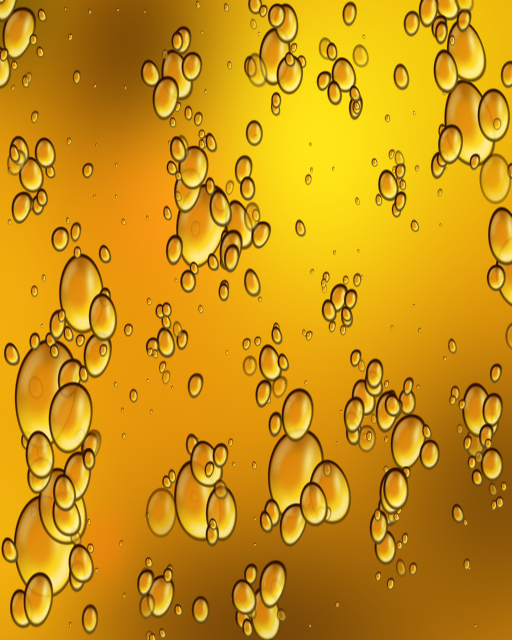
Write a Shadertoy shader that draws this background.

```glsl
// Amber liquid with clusters of rising glossy oval bubbles.

const vec3 AMBER  = vec3(0.64, 0.34, 0.02);
const vec3 ORANGE = vec3(0.89, 0.53, 0.05);
const vec3 YELLOW = vec3(1.00, 0.86, 0.13);
const vec3 PALE   = vec3(1.00, 0.96, 0.66);
const vec3 RIM    = vec3(0.17, 0.06, 0.00);

const ivec2 CLUSTER_GRID = ivec2(5, 6);
const float CLUSTER_CELL = 0.17;
const float CLUSTER_CHANCE = 0.86;
const int COMPANIONS = 10;
const vec2 LEAD_RADIUS = vec2(0.017, 0.055);
const vec2 CALM_CENTER = vec2(0.38, 0.55);   // smaller bubbles around here
const float SINGLE_CELL = 0.085;
const float SPARK_CELL = 0.042;
const float RIM_WIDTH = 0.0023;
const vec2 LIGHT_DIR = vec2(0.50, -0.866);
const float TAU = 6.28319;

// Integer hash: three random values in 0..1 for a cell and an index.
vec3 hash3(ivec2 cell, int index) {
    uvec3 v = uvec3(ivec3(cell, index) + 64);
    v = v * 1664525u + 1013904223u;
    v.x += v.y * v.z; v.y += v.z * v.x; v.z += v.x * v.y;
    v ^= v >> 16u;
    v.x += v.y * v.z; v.y += v.z * v.x; v.z += v.x * v.y;
    return vec3(v) / float(0xffffffffu);
}

float glow(vec2 p, vec2 center, vec2 size) {
    vec2 d = (p - center) / size;
    return exp(-dot(d, d));
}

// Soft pools of light and shade in the liquid.
vec3 liquid(vec2 p) {
    vec3 col = vec3(0.91, 0.59, 0.04);
    col = mix(col, vec3(0.94, 0.75, 0.04), glow(p, vec2(0.68, 0.92), vec2(0.26, 0.30)));
    col = mix(col, vec3(0.95, 0.68, 0.05), glow(p, vec2(0.00, 0.50), vec2(0.12, 0.30)));
    col = mix(col, vec3(0.47, 0.28, 0.03), glow(p, vec2(0.42, 0.00), vec2(0.30, 0.20)));
    col = mix(col, vec3(0.52, 0.32, 0.03), glow(p, vec2(0.78, 0.22), vec2(0.19, 0.22)));
    col = mix(col, vec3(0.95, 0.70, 0.05), glow(p, vec2(0.00, 0.17), vec2(0.13, 0.20)));
    col = mix(col, vec3(0.48, 0.28, 0.02), glow(p, vec2(0.21, 0.93), vec2(0.15, 0.19)));
    col = mix(col, vec3(0.50, 0.37, 0.02), glow(p, vec2(0.00, 1.00), vec2(0.10, 0.13)));
    col = mix(col, vec3(0.98, 0.56, 0.07), glow(p, vec2(0.28, 0.67), vec2(0.12, 0.12)));
    col = mix(col, vec3(1.00, 0.90, 0.09), glow(p, vec2(0.50, 0.77), vec2(0.18, 0.26)));
    return mix(col, vec3(0.97, 0.52, 0.06), 0.6 * glow(p, vec2(0.16, 0.15), vec2(0.04, 0.06)));
}

// One glossy oval; offset is measured from its center.
void addBubble(inout vec3 col, vec2 offset, float radius, vec3 rnd, float presence) {
    offset.x += (rnd.x - 0.5) * 0.35 * offset.y;
    vec2 q = offset / (radius * vec2(1.0, mix(1.40, 1.90, rnd.y)));
    q.x *= 1.0 + 0.4 * (rnd.x - 0.5) * q.y;
    float r = length(q);
    float soft = 0.8 / (iResolution.y * radius);
    if (r > 1.0 + soft) return;

    // Refracted body: dark above, bright below, warm in the middle.
    float facing = dot(q, LIGHT_DIR);
    vec3 body = mix(AMBER, YELLOW, smoothstep(-0.85, 0.55, facing));
    float core = 1.0 - smoothstep(0.25, 0.65, length(q - vec2(-0.16, 0.08)));
    body = mix(body, ORANGE, 0.85 * core);

    // Bright crescents near the edge and a gleam on the upper right.
    vec2 dir = q / max(r, 0.001);
    float band = smoothstep(0.48, 0.72, r) * (1.0 - smoothstep(0.80, 0.95, r));
    float lower = smoothstep(0.25, 0.90, dot(dir, LIGHT_DIR));
    float upper = smoothstep(0.65, 1.0, dot(dir, vec2(-0.77, 0.64)));
    body = mix(body, PALE, band * max(0.9 * lower, 0.4 * upper));
    body = mix(body, PALE, 0.75 * glow(q, vec2(0.42, 0.30), vec2(0.18, 0.38)));

    // Thin dark outline, heavier on the side away from the light.
    float width = clamp(RIM_WIDTH / radius, 0.04, 0.22);
    float rim = smoothstep(1.0 - 2.0 * width, 1.0 - 0.6 * width, r);
    rim *= mix(0.72, 1.0, smoothstep(-0.5, 0.7, -dot(dir, LIGHT_DIR)));
    rim *= smoothstep(0.002, 0.009, radius) * 0.35 + 0.65;
    body = mix(body, RIM, rim);

    float cover = 1.0 - smoothstep(1.0 - soft, 1.0 + soft, r);
    col = mix(col, body, cover * presence * mix(0.88, 1.0, rim));
}

// A lead bubble with smaller companions strung around it.
void addCluster(inout vec3 col, vec2 p, ivec2 cell) {
    vec3 seed = hash3(cell, 0);
    if (hash3(cell, 1).x > CLUSTER_CHANCE) return;
    vec2 home = (vec2(cell) + mix(vec2(0.1), vec2(0.9), seed.xy)) * CLUSTER_CELL;
    float calm = smoothstep(0.10, 0.40, length(home - CALM_CENTER));
    float lead = mix(LEAD_RADIUS.x, LEAD_RADIUS.y, seed.z * seed.z) * mix(0.75, 1.0, calm);
    vec2 d = p - home;
    if (max(abs(d.x), abs(d.y)) > 6.0 * lead + 0.05) return;

    addBubble(col, d, lead, hash3(cell, 2), 1.0);
    for (int i = 0; i < COMPANIONS; i++) {
        vec3 place = hash3(cell, 10 + i), look = hash3(cell, 40 + i);
        float angle = TAU * place.x;
        float reach = lead * mix(0.8, 1.9, place.y) + 0.010;
        vec2 shift = reach * vec2(0.75 * cos(angle), 1.5 * sin(angle));
        float radius = 0.003 + lead * mix(0.08, 0.75, place.z * place.z);
        addBubble(col, d - shift, radius, look, look.z > 0.8 ? 0.55 : 1.0);
    }
}

// At most one loose bubble per cell of a jittered grid.
void addScatter(inout vec3 col, vec2 p, float size, int layer, float chance, vec2 radii) {
    ivec2 cell = ivec2(floor(p / size));
    vec3 seed = hash3(cell, layer), look = hash3(cell, layer + 1);
    if (look.z > chance) return;
    vec2 center = (vec2(cell) + mix(vec2(0.3), vec2(0.7), seed.xy)) * size;
    addBubble(col, p - center, mix(radii.x, radii.y, seed.z * seed.z), look, 0.9);
}

void mainImage(out vec4 fragColor, in vec2 fragCoord) {
    vec2 p = fragCoord / iResolution.y;
    vec3 col = liquid(p);
    addScatter(col, p, SPARK_CELL, 90, 0.3, vec2(0.0015, 0.004));
    addScatter(col, p, SINGLE_CELL, 100, 0.4, vec2(0.005, 0.014));
    for (int y = 0; y < CLUSTER_GRID.y; y++)
        for (int x = 0; x < CLUSTER_GRID.x; x++)
            addCluster(col, p, ivec2(x, y));
    fragColor = vec4(col, 1.0);
}
```
